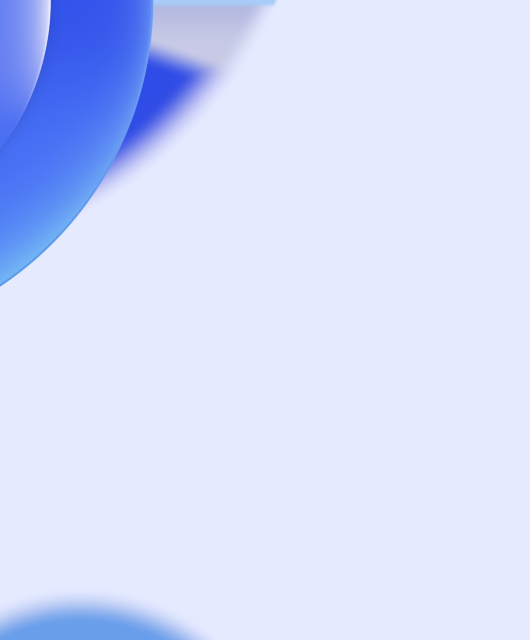
Reproduce this background procedurally as a Shadertoy shader.

```glsl
// Depth inside a disc: positive within, zero on its rim
float discDepth(vec2 p, vec2 centre, float radius) {
    return radius - length(p - centre);
}

void mainImage(out vec4 fragColor, in vec2 fragCoord) {
    // Units of canvas height, measured down from the top left
    vec2 p = vec2(fragCoord.x, iResolution.y - fragCoord.y) / iResolution.y;
    float aa = 0.75 / iResolution.y;
    vec3 color = vec3(0.898, 0.918, 1.0);

    // Soft blob rising from the bottom edge
    float blob = discDepth(p, vec2(0.126, 1.25), 0.332);
    vec3 blobColor = mix(vec3(0.60, 0.68, 0.91), vec3(0.41, 0.62, 0.92), smoothstep(0.0, 0.06, blob));
    color = mix(color, blobColor, smoothstep(-0.003, 0.055, blob));

    // Blurred back disc: grey sheen above, deep blue below
    float back = discDepth(p, vec2(-0.182, -0.2565), 0.669);
    float sheen = 1.0 - smoothstep(-0.025, 0.025, p.y - 0.094 - 0.35 * (p.x - 0.27));
    vec3 deepBlue = mix(vec3(0.48, 0.48, 0.88), vec3(0.19, 0.30, 0.90), smoothstep(0.01, 0.075, back));
    vec3 grey = mix(vec3(0.70, 0.72, 0.88), vec3(0.78, 0.79, 0.90), smoothstep(0.0, 0.075, p.y));
    float blur = mix(0.07, 0.042, sheen);
    color = mix(color, mix(deepBlue, grey, sheen), smoothstep(-0.003, blur, back));
    float topStrip = (1.0 - smoothstep(0.003, 0.014, p.y)) * smoothstep(0.0, 0.008, back);
    color = mix(color, vec3(0.65, 0.80, 0.97), topStrip);

    // Large glossy disc, lighter toward its rim and lower end
    float front = discDepth(p, vec2(-0.299, 0.0), 0.5386);
    float low = smoothstep(0.08, 0.45, p.y);
    vec3 frontColor = mix(vec3(0.20, 0.33, 0.92), vec3(0.27, 0.43, 0.96), smoothstep(0.0, 0.25, p.y));
    float rimGlow = exp(-max(front, 0.0) / mix(0.026, 0.075, low));
    frontColor = mix(frontColor, mix(vec3(0.40, 0.57, 0.95), vec3(0.46, 0.73, 0.96), low), rimGlow);
    float rimLine = 1.0 - smoothstep(0.001, 0.005, front);
    frontColor = mix(frontColor, mix(vec3(0.46, 0.66, 0.96), vec3(0.27, 0.49, 0.87), low), 0.6 * rimLine);
    color = mix(color, frontColor, smoothstep(-aa, aa, front));

    // Inner disc with a pale glow that fades down its rim
    float inner = discDepth(p, vec2(-0.306, 0.0), 0.3854);
    float fade = 1.0 - smoothstep(0.01, 0.21, p.y);
    vec3 innerColor = mix(vec3(0.36, 0.47, 0.94), vec3(0.29, 0.43, 0.95), smoothstep(0.08, 0.23, p.y));
    float glow = exp(-max(inner, 0.0) / 0.032) * fade;
    innerColor = mix(innerColor, vec3(0.91, 0.90, 0.98), glow);
    float edgeLine = 1.0 - smoothstep(0.001, 0.005, inner);
    innerColor = mix(innerColor, vec3(0.94, 0.95, 1.0), 0.6 * edgeLine * fade);
    color = mix(color, innerColor, smoothstep(-aa, aa, inner));

    // Narrow shade cast just outside the inner rim
    float shade = exp(-abs(inner) / 0.008) * step(inner, 0.0);
    color *= 1.0 - 0.08 * shade;

    fragColor = vec4(color, 1.0);
}
```
